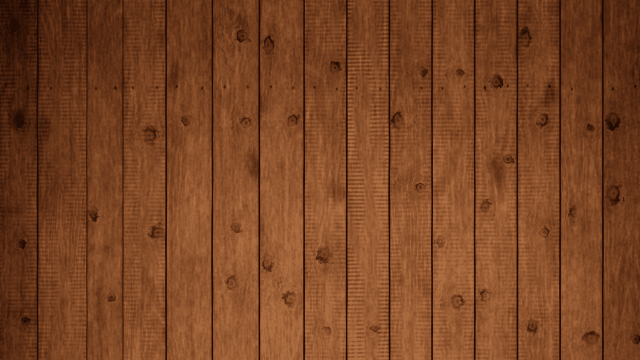
Write a Shadertoy shader that draws this texture.

```glsl
// Fifteen stained vertical wood planks with grain, knots, saw marks and nail holes.

vec2 hash2(vec2 p) {
    p = vec2(dot(p, vec2(127.1, 311.7)), dot(p, vec2(269.5, 183.3)));
    return fract(sin(p) * 43758.5);
}

// Gradient noise, roughly -0.6 to 0.6
float noise(vec2 p) {
    vec2 i = floor(p), f = fract(p), u = f * f * (3.0 - 2.0 * f);
    vec4 corner;
    for (int k = 0; k < 4; k++) {
        vec2 o = vec2(k & 1, k >> 1);
        corner[k] = dot(hash2(i + o) * 2.0 - 1.0, f - o);
    }
    return mix(mix(corner.x, corner.y, u.x), mix(corner.z, corner.w, u.x), u.y);
}

// Left edge of plank i: even spacing with uneven plank widths
float seam(float i) {
    return i / 15.0 + mix(-0.008, 0.0085, smoothstep(3.5, 7.0, i))
         + 0.0105 * exp(-4.0 * (i - 2.0) * (i - 2.0));
}

void mainImage(out vec4 fragColor, in vec2 fragCoord) {
    vec2 p = fragCoord / iResolution.x;
    float height = iResolution.y / iResolution.x;
    float px = 1.0 / iResolution.x;
    float y01 = p.y / height;

    // Plank index and the dark gaps between planks, some tighter than others
    float id = 0.0, gap = 0.0, gapShade = 0.0;
    for (float i = 1.0; i < 15.0; i++) {
        float x = seam(i) + 0.0008 * noise(vec2(i * 7.3, p.y * 14.0));
        float d = abs(p.x - x);
        float tight = i == 2.0 || i == 3.0 ? 0.65 : 1.0;
        float halfWidth = tight * (0.0010 + 0.0005 * noise(vec2(i * 3.7, p.y * 30.0)));
        id += step(x, p.x);
        gap = max(gap, tight * (1.0 - smoothstep(halfWidth - px * 0.5, halfWidth + px * 0.8, d)));
        gapShade += exp(-d / 0.0025);
    }
    float left = seam(id), right = seam(id + 1.0);
    float across = (p.x - left) / (right - left);
    vec2 plankRand = hash2(vec2(id, 9.0));
    vec2 seed = vec2(id * 17.3, id * 5.7);

    // Knots: each bends the grain around itself and adds a ragged dark crescent
    vec2 q = p;
    float knotTone = 0.0, knotMask = 0.0;
    for (float k = 0.0; k < 4.0; k++) {
        vec2 place = hash2(vec2(id, k + 20.0)), kind = hash2(vec2(id, k + 50.0));
        if (kind.x < 0.42) continue;
        float radius = mix(0.0045, 0.0105, kind.y * kind.y);
        vec2 centre = vec2(mix(left, right, 0.18 + 0.64 * place.x),
                           (k + 0.05 + 0.9 * place.y) * height * 0.25);
        vec2 d = p - centre;
        float r = length(d * vec2(1.0, 0.6 + 0.5 * place.x)) / radius;
        r *= 1.0 + 0.7 * noise(d * 150.0 + kind * 40.0) + 0.4 * noise(d * 330.0 + place * 30.0);
        q.x -= d.x * 0.95 / (r * r * 0.35 + 1.0);
        float side = 0.5 + 0.5 * sin(atan(d.y, d.x) + kind.y * 40.0);
        float inside = 1.0 - smoothstep(0.7, 1.5, r);
        knotMask = max(knotMask, inside);
        knotTone += inside * 0.07 * sin(r * 7.0 + kind.y * 6.0)
                  - 0.20 * place.x * (1.0 - smoothstep(0.1, 0.8, r))
                  - 0.34 * side * exp(-pow((r - 0.95) * 3.2, 2.0))
                  + 0.07 * exp(-pow((r - 1.7) * 3.0, 2.0))
                  - 0.13 * exp(-r * r * 0.16);
    }

    // Long fibres, arched growth rings and stain blotches
    q.x += 0.003 * noise(vec2(id * 3.1, p.y * 9.0));
    float fibre = 0.13 * noise(q * vec2(210.0, 11.0) + seed)
                + 0.09 * noise(q * vec2(95.0, 4.0) + seed.yx)
                + 0.16 * noise(q * vec2(290.0, 75.0) + seed);
    float field = noise(q * vec2(22.0, 2.4) + seed) + 0.05 * noise(q * vec2(70.0, 22.0));
    float rings = pow(0.5 + 0.5 * sin(field * 75.0), 4.0) - 0.27;
    float blotch = 0.14 * noise(p * vec2(13.0, 7.0) + seed)
                 + 0.08 * noise(p * vec2(55.0, 32.0) + seed);
    float dirt = noise(p * vec2(28.0, 17.0) + seed.yx);
    float speck = noise(p * vec2(260.0, 230.0));

    // Horizontal saw marks, bold on one plank and worn on a few others
    float sawn = id == 8.0 ? 1.0 : 0.45 * step(0.66, plankRand.y);
    float sawLine = sin(6.2832 * (p.y / 0.0063 + 0.7 * noise(p * vec2(8.0, 22.0) + seed)));
    float sawWear = smoothstep(0.0, 0.45, noise(p * vec2(50.0, 15.0) + seed) + 0.9 * abs(across - 0.5));
    float saw = 0.13 * sawn * sawWear * sawLine;

    // A row of nail holes near the top
    float nails = 0.0;
    for (float n = 0.0; n < 2.0; n++) {
        vec2 h = hash2(vec2(id, n + 80.0));
        vec2 centre = vec2(mix(left, right, 0.24 + 0.52 * n + 0.08 * (h.x - 0.5)),
                           height * (0.758 + 0.012 * (h.y - 0.5)));
        float d = length((p - centre) * vec2(1.0, 0.7));
        nails += step(0.35, h.x) * (1.0 - smoothstep(0.0008, 0.0026, d));
    }

    // Light falls off toward the top and both sides
    float tone = 0.965 - 0.25 * smoothstep(0.3, 1.05, y01)
               - 0.33 * pow(abs(p.x - 0.53) * 2.0, 2.6);
    tone += 0.07 * (plankRand.x - 0.5) + fibre + blotch + saw;
    tone -= 0.22 * smoothstep(0.2, 0.6, dirt) * (0.4 + y01);
    tone += 0.09 * rings * (1.0 - knotMask) * smoothstep(-0.15, 0.25, noise(p * vec2(9.0, 5.0) + seed));
    tone += 0.10 * speck;
    tone += knotTone - 0.32 * nails - 0.08 * gapShade;
    tone = mix(clamp(tone, 0.2, 1.05), 0.16, gap * 0.92);

    // Warm brown stain, redder in the dark
    vec3 stain = vec3(0.64, 0.395, 0.23) * pow(vec3(tone), vec3(1.0, 1.38, 1.85));
    fragColor = vec4(stain, 1.0);
}
```
